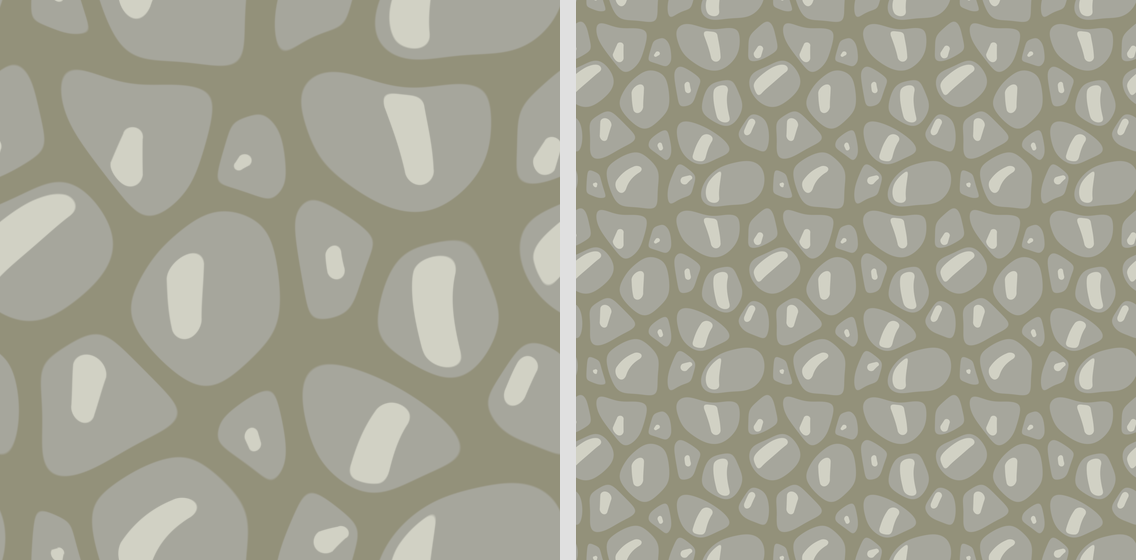
Left, the tile; right, the same tile 3 across and 3 down.
This pattern is drawn by a Shadertoy shader. Its source:

```glsl
// Seamless rounded grey pebbles with pale highlights on olive ground.

const float TAU = 6.2831853;
const int GRID = 4;
const int COUNT = GRID * GRID;

// Shortest offset on the repeating unit tile
vec2 wrapOffset(vec2 d) { return d - floor(d + 0.5); }

vec3 hash3(float n) {
    return fract(sin((n + 1.0) * vec3(12.99, 78.23, 39.35)) * 437.58);
}

// Golden-ratio sequence spreads large and small pebbles evenly
float pebbleSize(int i) { return mix(0.22, 1.0, fract(float(i) * 0.618)); }

// Staggered grid with each centre nudged in its own direction
vec2 pebbleCentre(int i) {
    float row = float(i / GRID), n = float(i);
    vec2 cell = vec2(float(i % GRID) + 0.5 * mod(row, 2.0), row);
    float turn = n * n * 1.7;
    return (cell + 0.5) / float(GRID) + 0.055 * vec2(cos(turn), sin(turn));
}

// Smooth intersection of half-planes, each facing one other pebble
float pebbleDistance(int i, vec2 d) {
    float size = pebbleSize(i), rounding = 0.034 * size, sum = 0.0;
    float gap = 0.011 + 0.014 * size;
    vec2 centre = pebbleCentre(i);
    for (int j = 0; j < COUNT; j++) {
        if (j == i) continue;
        vec2 toOther = wrapOffset(pebbleCentre(j) - centre);
        float span = length(toOther);
        float reach = span * size / (size + pebbleSize(j)) - gap;
        sum += exp((dot(d, toOther) / span - reach) / rounding);
    }
    return rounding * log(sum);
}

// Bent, tapered capsule a little left of the pebble centre
float highlightDistance(int i, vec2 d) {
    vec3 rnd = hash3(float(i));
    float size = pebbleSize(i), lean = mix(-0.25, 0.75, rnd.x);
    float halfLength = 0.105 * size * size;
    d += size * vec2(0.032, -0.005);
    vec2 axis = vec2(sin(lean), cos(lean));
    vec2 q = vec2(dot(d, vec2(axis.y, -axis.x)), dot(d, axis));
    q.x -= 2.5 * rnd.y * q.y * q.y;
    float t = clamp(q.y / halfLength, -1.0, 1.0);
    float radius = 0.043 * size * (1.0 + 0.5 * (rnd.z - 0.6) * t);
    return length(vec2(q.x, q.y - t * halfLength)) - radius;
}

float smoothMax(float a, float b, float k) {
    float h = max(k - abs(a - b), 0.0) / k;
    return max(a, b) + 0.25 * h * h * k;
}

void mainImage(out vec4 fragColor, in vec2 fragCoord) {
    // Shifted so that the tile edges cut through pebbles, not along gaps
    vec2 uv = fragCoord / iResolution.xy + vec2(0.06, 0.12);

    // Periodic sines make the outlines gently uneven
    vec2 p = uv + 0.013 * sin(TAU * (2.0 * uv.yx + vec2(0.1, 0.6)))
                + 0.007 * sin(TAU * (vec2(3.0, 4.0) * uv.yx + uv + vec2(0.4, 0.2)));

    float pebble = 1.0, highlight = 1.0;
    for (int i = 0; i < COUNT; i++) {
        vec2 d = wrapOffset(p - pebbleCentre(i));
        if (dot(d, d) > 0.1) continue;
        float body = pebbleDistance(i, d);
        float inset = body + 0.018 * pebbleSize(i);
        pebble = min(pebble, body);
        highlight = min(highlight, smoothMax(highlightDistance(i, d), inset, 0.022 * pebbleSize(i)));
    }

    // Flat colours with antialiased borders
    vec3 olive = vec3(0.578, 0.568, 0.48);
    vec3 grey = vec3(0.65, 0.65, 0.61);
    vec3 pale = vec3(0.82, 0.82, 0.77);
    float soft = 1.0 / iResolution.y;
    vec3 colour = mix(grey, olive, smoothstep(-soft, soft, pebble));
    colour = mix(pale, colour, smoothstep(-soft, soft, highlight));
    fragColor = vec4(colour, 1.0);
}
```
